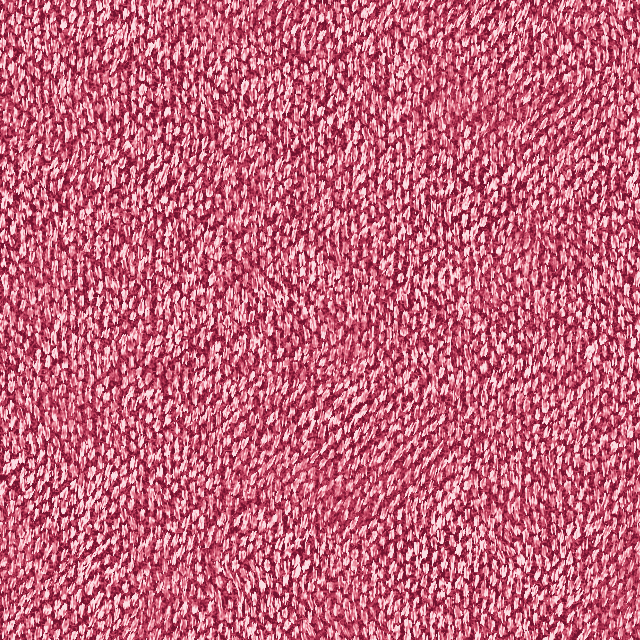
Write a WebGL 2 fragment shader that draws this texture.

```glsl
#version 300 es
precision highp float;
// Rose tweed knit: staggered frayed stitches over a dark, fibrous ground.

uniform vec2 u_resolution;
out vec4 fragColor;

const vec2 CELL = vec2(0.0134, 0.0230);        // stitch spacing
const vec2 STITCH_HALF = vec2(0.0048, 0.0092); // stitch half size

vec2 hash22(vec2 p) {
    vec3 a = fract(p.xyx * vec3(0.1031, 0.1030, 0.0973));
    a += dot(a, a.yzx + 33.33);
    return fract((a.xx + a.yz) * a.zy);
}

// Slope contribution of one lattice corner.
float corner(vec2 cell, vec2 offset) {
    return dot(2.0 * hash22(cell) - 1.0, offset);
}

// Gradient noise centred on zero, about -0.7 to 0.7.
float grain(vec2 p) {
    vec2 i = floor(p);
    vec2 f = fract(p);
    vec2 w = f * f * (3.0 - 2.0 * f);
    vec2 r = vec2(1, 0);
    float low = mix(corner(i, f), corner(i + r, f - r), w.x);
    float high = mix(corner(i + r.yx, f - r.yx), corner(i + 1.0, f - 1.0), w.x);
    return 1.35 * mix(low, high, w.y);
}

// Thin curved hairs along the zero level of the noise.
float hairs(vec2 p, float width) {
    return 1.0 - smoothstep(0.3 * width, width, abs(grain(p)));
}

// Shadowed ground between the stitches.
float groundTone(vec2 uv) {
    float fine = grain(uv * vec2(330.0, 260.0) + 11.0);
    float clumps = grain(uv * vec2(150.0, 120.0) + 47.0);
    float tone = 0.21 + 0.50 * fine + 0.45 * clumps;
    float strands = hairs(uv * vec2(80.0, 125.0) + 83.0, 0.09);
    float broken = smoothstep(-0.1, 0.15, grain(uv * 110.0 + 29.0));
    return mix(tone, 0.58, 0.8 * strands * broken);
}

// Lays the stitches on the ground tone; lean is the shared slant.
float layStitches(vec2 uv, float ground, float lean) {
    float tone = ground;
    float column = floor(uv.x / CELL.x);
    for (int i = -1; i <= 1; i++) {
        float col = column + float(i);
        float stagger = 0.5 * mod(col, 2.0);
        float baseRow = floor(uv.y / CELL.y + stagger);
        for (int j = -1; j <= 1; j++) {
            float row = baseRow + float(j);
            vec2 id = vec2(col, row) + 200.0;
            vec2 jitter = hash22(id) - 0.5;
            vec2 variety = hash22(id + 311.0);
            vec2 center = (vec2(col, row - stagger) + 0.5 + 0.32 * jitter) * CELL;

            // Slanted local frame with strands running along the yarn
            vec2 q = uv - center;
            q.x -= (lean + 0.35 * (variety.y - 0.5)) * q.y;
            vec2 seed = 97.0 * variety + 150.0;
            float strand = grain(q * vec2(350.0, 75.0) + seed);
            float fray = grain(q * vec2(340.0, 170.0) + seed + 57.0);

            // Blunt outline torn by the strands
            vec2 e = abs(q) / (STITCH_HALF * mix(0.88, 1.14, variety.x));
            float d = pow(pow(e.x, 2.3) + pow(e.y, 2.3), 1.0 / 2.3);
            d -= 0.65 * strand + 0.40 * fray;
            float body = 1.0 - smoothstep(0.85, 1.10, d);
            float yarn = 0.78 + 0.22 * (variety.y - 0.5);
            yarn += 0.70 * strand + 0.40 * fray;
            tone = mix(tone, yarn, body);
        }
    }
    return tone;
}

// Wine to pale pink, with stops spaced by area share.
vec3 roseRamp(float t) {
    vec3 shades[6] = vec3[6](
        vec3(0.44, 0.07, 0.18), vec3(0.62, 0.15, 0.27), vec3(0.78, 0.29, 0.40),
        vec3(0.89, 0.48, 0.56), vec3(0.95, 0.66, 0.71), vec3(0.98, 0.87, 0.89));
    float stops[6] = float[6](0.05, 0.235, 0.48, 0.69, 0.845, 0.97);
    vec3 color = shades[0];
    for (int i = 1; i < 6; i++) {
        float blend = clamp((t - stops[i - 1]) / (stops[i] - stops[i - 1]), 0.0, 1.0);
        color = mix(color, shades[i], blend);
    }
    return color;
}

void main() {
    vec2 uv = gl_FragCoord.xy / u_resolution.y;

    // Broad drift in slant, alignment and contrast
    float lean = 0.10 + 0.35 * grain(uv * 4.0 + 3.3);
    float contrast = 1.04 + 0.40 * grain(uv * 7.0 + 21.7);
    vec2 wobble = vec2(grain(uv * 12.0 + 61.0), grain(uv * 12.0 + 71.0));
    vec2 cloth = uv + 0.007 * wobble;

    float tone = layStitches(cloth, groundTone(cloth), lean);
    tone = 0.48 + (tone - 0.48) * contrast;

    // Fine lint over everything
    tone += 0.22 * grain(uv * vec2(390.0, 270.0) + 131.0);

    fragColor = vec4(roseRamp(tone), 1.0);
}
```
